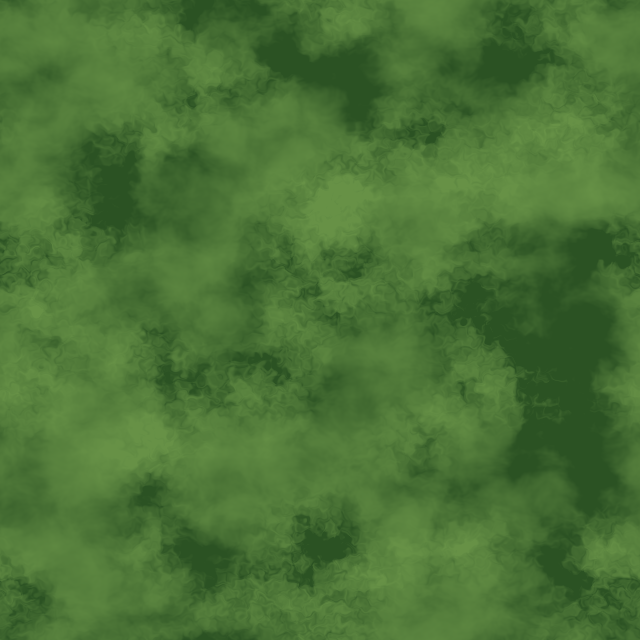
A three.js fragment shader for this texture:

```glsl
// Tiling mottled grass green: cloudy patches with ragged edges and small dark hollows.
varying vec2 vUv;

const vec3 DARK_GREEN = vec3(0.17, 0.322, 0.138);
const vec3 LIGHT_GREEN = vec3(0.402, 0.568, 0.275);

const vec2 PATCH_REPEATS = vec2(4.0, 5.0);    // whole cells of the largest patches
const vec2 ZONE_REPEATS = vec2(5.0, 6.0);     // areas of smooth or rough detail
const vec2 BILLOW_REPEATS = vec2(13.0, 15.0); // medium distortion
const vec2 RAGGED_REPEATS = vec2(72.0, 78.0); // fine crumbling of edges
const int OCTAVES = 6;
const float SMOOTH_GAIN = 0.54;
const float ROUGH_GAIN = 0.74;
const float BILLOW_AMOUNT = 0.016;
const float RAGGED_AMOUNT = 0.02;
const float BASE_TONE = 0.55;
const float CONTRAST = 0.95;
const float HOLLOW_DEPTH = 0.12;              // extra darkening of the hollows
const float LIGHT_KNEE = 0.7;                 // tones above this are flattened
const float LIGHT_FLATTEN = 0.4;
const float TAU = 6.2831853;

float hash(vec2 cell) {
  vec3 p = fract(cell.xyx * vec3(0.1031, 0.1030, 0.0973));
  p += dot(p, p.yzx + 33.33);
  return fract((p.x + p.y) * p.z);
}

// Slope contribution of one wrapped lattice corner
float corner(vec2 cell, vec2 offset, vec2 period, float seed) {
  float angle = TAU * hash(mod(cell, period) + seed);
  return dot(vec2(cos(angle), sin(angle)), offset);
}

// Gradient noise that repeats every whole period, about -0.7 to 0.7
float gradientNoise(vec2 p, vec2 period, float seed) {
  vec2 cell = floor(p);
  vec2 f = p - cell;
  vec2 fade = f * f * f * (f * (f * 6.0 - 15.0) + 10.0);
  vec2 right = vec2(1.0, 0.0);
  vec2 up = vec2(0.0, 1.0);
  float low = mix(corner(cell, f, period, seed),
                  corner(cell + right, f - right, period, seed), fade.x);
  float high = mix(corner(cell + up, f - up, period, seed),
                   corner(cell + 1.0, f - 1.0, period, seed), fade.x);
  return mix(low, high, fade.y);
}

vec2 noisePair(vec2 uv, vec2 repeats, float seed) {
  vec2 p = uv * repeats;
  return vec2(gradientNoise(p, repeats, seed),
              gradientNoise(p + 0.37, repeats, seed + 151.0));
}

// Layered noise; each octave is shifted so the lattices do not line up
float cloud(vec2 uv, float gain) {
  float sum = 0.0;
  float amplitude = 1.0;
  vec2 repeats = PATCH_REPEATS;
  for (int i = 0; i < OCTAVES; i++) {
    float layer = float(i);
    sum += amplitude * gradientNoise(uv * repeats + 0.31 * layer, repeats, 17.0 + 43.0 * layer);
    amplitude *= gain;
    repeats *= 2.0;
  }
  return sum;
}

void main() {
  // Local roughness, from misty to crumbled
  float zone = gradientNoise(vUv * ZONE_REPEATS, ZONE_REPEATS, 307.0);
  float roughness = smoothstep(-0.35, 0.35, zone);

  // Distortion of the patches
  vec2 uv = vUv + BILLOW_AMOUNT * noisePair(vUv, BILLOW_REPEATS, 401.0);
  uv += RAGGED_AMOUNT * roughness * noisePair(vUv, RAGGED_REPEATS, 503.0);

  // Tone with deepened hollows and flattened lights
  float tone = BASE_TONE + CONTRAST * cloud(uv, mix(SMOOTH_GAIN, ROUGH_GAIN, roughness));
  tone -= HOLLOW_DEPTH * (1.0 - smoothstep(0.1, 0.4, tone));
  tone -= LIGHT_FLATTEN * max(tone - LIGHT_KNEE, 0.0);

  gl_FragColor = vec4(mix(DARK_GREEN, LIGHT_GREEN, clamp(tone, 0.0, 1.0)), 1.0);
}
```
